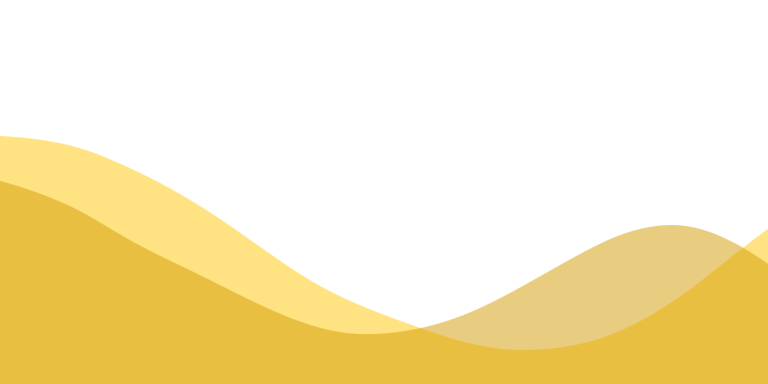
Reproduce this background procedurally as a Shadertoy shader.

```glsl
// Two smooth overlapping golden waves along the bottom of a white canvas.

const int KNOTS = 9;
const vec3 WHITE = vec3(1.0);
const vec3 PALE_YELLOW = vec3(1.0, 0.89, 0.51);
const vec3 DEEP_GOLD = vec3(0.82, 0.61, 0.0);
const float FRONT_OPACITY = 0.5;

// Cubic Hermite segment; each knot is (position, height, slope)
float hermite(float x, vec3 a, vec3 b) {
    float span = b.x - a.x;
    float t = (x - a.x) / span;
    float ease = t * t * (3.0 - 2.0 * t);
    float bend = t * (1.0 - t) * (a.z * (1.0 - t) - b.z * t);
    return mix(a.y, b.y, ease) + span * bend;
}

// Height of the smooth curve through the knots
float waveHeight(float x, vec3 knots[KNOTS]) {
    float height = knots[0].y;
    for (int i = 0; i < KNOTS - 1; i++) {
        if (x >= knots[i].x) height = hermite(x, knots[i], knots[i + 1]);
    }
    return height;
}

// Antialiased coverage of the area below a curve
float fillBelow(float y, float height) {
    float d = y - height;
    return clamp(0.5 - d / fwidth(d), 0.0, 1.0);
}

void mainImage(out vec4 fragColor, in vec2 fragCoord) {
    vec2 uv = fragCoord / iResolution.xy;

    // Crests, troughs and inflections of each wave
    vec3 backWave[KNOTS] = vec3[KNOTS](
        vec3(0.0, 0.646, -0.12), vec3(0.130, 0.596, -0.80),
        vec3(0.260, 0.464, -1.24), vec3(0.391, 0.286, -1.28),
        vec3(0.547, 0.146, -0.72), vec3(0.677, 0.089, 0.0),
        vec3(0.807, 0.138, 0.88), vec3(0.904, 0.255, 1.52),
        vec3(1.0, 0.404, 1.44));
    vec3 frontWave[KNOTS] = vec3[KNOTS](
        vec3(0.0, 0.529, -0.54), vec3(0.085, 0.469, -0.88),
        vec3(0.169, 0.375, -1.12), vec3(0.260, 0.284, -0.98),
        vec3(0.475, 0.130, 0.0), vec3(0.625, 0.198, 0.92),
        vec3(0.781, 0.365, 0.98), vec3(0.875, 0.414, 0.0),
        vec3(1.0, 0.313, -1.40));

    // Opaque back wave, then translucent front wave
    float back = fillBelow(uv.y, waveHeight(uv.x, backWave));
    float front = fillBelow(uv.y, waveHeight(uv.x, frontWave));
    vec3 color = mix(WHITE, PALE_YELLOW, back);
    color = mix(color, DEEP_GOLD, FRONT_OPACITY * front);
    fragColor = vec4(color, 1.0);
}
```
